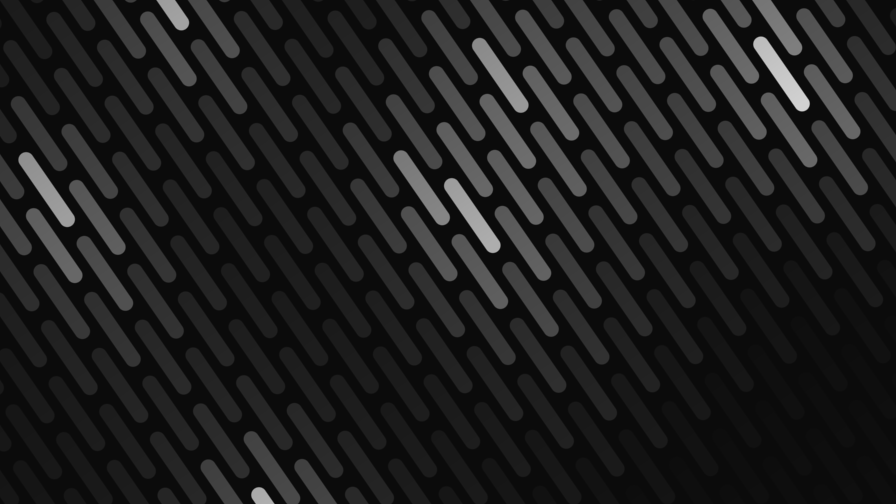
Write a Shadertoy shader that draws this pattern.

```glsl
// Staggered slanted capsules on near-black, lit by soft elongated pools of light.

#define STEP_DOWN vec2(0.0150, -0.1111)   // lattice step to the capsule below
#define STEP_ACROSS vec2(0.0855, 0.0560)  // lattice step to the next column
#define ANCHOR vec2(0.0926, 0.6238)       // centre of capsule (0, 0)
#define HALF_SPAN vec2(0.0408, -0.0590)   // capsule centre to its lower cap
#define RADIUS 0.0153
#define BACKGROUND 0.045
#define AMBIENT 0.118
#define POOL_WIDTH 0.088
#define POOL_TAIL 0.19
#define POOL_HEAD 0.10
#define CONTRAST 1.3
#define END_GAIN 0.05

// Light pools: centre and strength, in units of canvas height
const int POOL_COUNT = 8;
const vec3 POOLS[POOL_COUNT] = vec3[POOL_COUNT](
    vec3(0.100, 0.603, 0.55), vec3(0.315, 1.014, 0.47),
    vec3(0.556, -0.037, 0.54), vec3(0.836, 0.627, 0.22),
    vec3(0.938, 0.574, 0.32), vec3(0.993, 0.850, 0.29),
    vec3(1.551, 0.853, 0.44), vec3(1.505, 1.000, 0.20));

// Position along a capsule, from -1 at the upper cap to 1 at the lower cap
float spanPosition(vec2 offset) {
    return clamp(dot(offset, HALF_SPAN) / dot(HALF_SPAN, HALF_SPAN), -1.0, 1.0);
}

float capsuleDistance(vec2 offset) {
    return length(offset - HALF_SPAN * spanPosition(offset)) - RADIUS;
}

// Each pool fades quickly sideways and slowly down the slant
float poolLight(vec2 offset) {
    vec2 axis = normalize(HALF_SPAN);
    float along = dot(offset, axis);
    float across = dot(offset, vec2(-axis.y, axis.x));
    float reach = along > 0.0 ? POOL_TAIL : POOL_HEAD;
    return exp(-length(vec2(along / reach, across / POOL_WIDTH)));
}

float lightAt(vec2 p) {
    // Ambient falls off toward the lower right
    float light = AMBIENT * (1.0 - 0.45 * smoothstep(0.8, 1.6, p.x - p.y));
    // Broad glow near the upper edge
    vec2 glow = (p - vec2(1.204, 0.861)) / 0.35;
    light += 0.16 * exp(-dot(glow, glow));
    for (int i = 0; i < POOL_COUNT; i++)
        light += POOLS[i].z * poolLight(p - POOLS[i].xy);
    // Deepen the mid tones, keeping the dimmest just above the background
    return max(1.25 * pow(light, CONTRAST), BACKGROUND + 0.01);
}

void mainImage(out vec4 fragColor, in vec2 fragCoord) {
    vec2 p = fragCoord / iResolution.y;
    mat2 lattice = mat2(STEP_DOWN, STEP_ACROSS);
    vec2 cell = round(inverse(lattice) * (p - ANCHOR));

    // Nearest capsule among the neighbouring lattice cells
    float nearest = 1e3;
    vec2 centre = ANCHOR;
    for (int j = -1; j <= 1; j++) {
        for (int i = -1; i <= 1; i++) {
            vec2 candidate = ANCHOR + lattice * (cell + vec2(i, j));
            float d = capsuleDistance(p - candidate);
            if (d < nearest) {
                nearest = d;
                centre = candidate;
            }
        }
    }

    // One tone per capsule, slightly brighter toward the lower cap
    float tone = lightAt(centre) * (1.0 + END_GAIN * spanPosition(p - centre));
    float edge = 0.9 / iResolution.y;
    float coverage = 1.0 - smoothstep(-edge, edge, nearest);
    fragColor = vec4(vec3(mix(BACKGROUND, tone, coverage)), 1.0);
}
```
